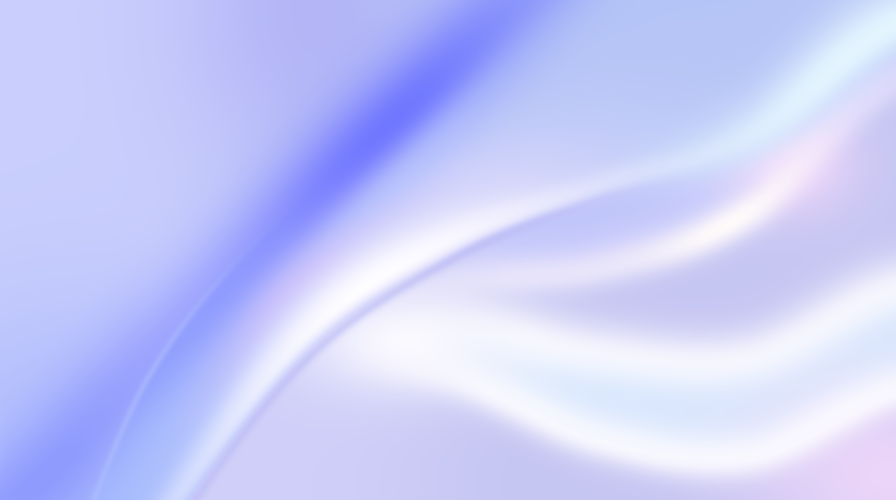
A WebGL 2 fragment shader for this background:

```glsl
#version 300 es
precision highp float;
// Soft silk folds in white, lilac and blue on a pale periwinkle ground.
// Each fold is a smooth height curve; its signed distance drives asymmetric
// glows and side masks, layered from the far ground to the near highlights.

uniform vec2 u_resolution;
out vec4 fragColor;

const int KNOTS = 7;
const float SPACING = 0.3;

const vec3 WHITE = vec3(0.995, 0.99, 1.0);
const vec3 LILAC = vec3(0.89, 0.87, 0.99);
const vec3 LAVENDER = vec3(0.775, 0.775, 0.95);
const vec3 PERIWINKLE = vec3(0.75, 0.77, 0.98);
const vec3 SKY = vec3(0.65, 0.74, 0.99);
const vec3 ICE = vec3(0.84, 0.90, 0.99);
const vec3 COBALT = vec3(0.40, 0.43, 1.0);
const vec3 PINK = vec3(0.96, 0.85, 0.98);

float bell(float x, float width) {
    return exp(-x * x / (width * width));
}

// Glow with separate widths above and below the curve
float fold(float d, float above, float below) {
    return bell(d, d > 0.0 ? above : below);
}

float spot(vec2 p, vec2 center, vec2 radius) {
    vec2 q = (p - center) / radius;
    return exp(-dot(q, q));
}

// Catmull-Rom curve through evenly spaced heights
float curve(float x, float h[KNOTS]) {
    float s = clamp(x / SPACING, 0.0, float(KNOTS) - 1.001);
    int i = int(s);
    float t = s - float(i);
    float a = h[max(i - 1, 0)], b = h[i];
    float c = h[i + 1], d = h[min(i + 2, KNOTS - 1)];
    return b + 0.5 * t * (c - a + t * (2.0 * a - 5.0 * b + 4.0 * c - d
        + t * (3.0 * (b - c) + d - a)));
}

// Approximate signed distance, positive above the curve
float across(vec2 p, float h[KNOTS]) {
    float e = 0.01;
    float slope = (curve(p.x + e, h) - curve(p.x - e, h)) / (2.0 * e);
    return (p.y - curve(p.x, h)) / sqrt(1.0 + slope * slope);
}

vec3 ground(vec2 p) {
    vec3 c = mix(vec3(0.79, 0.81, 0.99), vec3(0.71, 0.77, 0.965), smoothstep(0.3, 1.15, p.x));
    c = mix(c, vec3(0.68, 0.68, 0.96), 0.75 * spot(p, vec2(0.62, 0.98), vec2(0.26, 0.35)));
    return mix(c, vec3(0.62, 0.69, 0.99), 0.8 * spot(p, vec2(0.12, 0.0), vec2(0.3, 0.35)));
}

// Blue shadow with a translucent panel along its lower left
vec3 blueShadow(vec3 c, vec2 p) {
    float axis = across(p, float[KNOTS](-0.02, 0.274, 0.575, 0.85, 1.16, 1.5, 1.8));
    float rim = across(p, float[KNOTS](-0.395, 0.251, 0.605, 0.87, 1.16, 1.5, 1.8));
    float panel = smoothstep(0.015, -0.015, rim) * smoothstep(0.75, 0.4, p.x);
    c = mix(c, SKY, 0.75 * panel);
    float strength = 0.38 + 0.6 * bell(p.x - 0.76, 0.24);
    c = mix(c, COBALT, strength * fold(axis, 0.1, 0.085));
    c = mix(c, SKY, 0.6 * bell(axis + 0.085, 0.045) * bell(p.x - 0.82, 0.2));
    return mix(c, ICE, 0.22 * bell(rim, 0.007) * bell(p.x - 0.3, 0.16));
}

// Everything beneath the main ridge: three broad folds and their hollows
vec3 lowerFolds(vec2 p) {
    float upper = across(p, float[KNOTS](0.2, 0.3, 0.39, 0.44, 0.463, 0.577, 0.837));
    float middle = across(p, float[KNOTS](0.4, 0.38, 0.372, 0.356, 0.295, 0.286, 0.426));
    float lower = across(p, float[KNOTS](0.3, 0.3, 0.29, 0.244, 0.116, 0.084, 0.216));
    float opening = smoothstep(0.72, 1.08, p.x);

    vec3 c = mix(vec3(0.81, 0.81, 0.975), LAVENDER, smoothstep(0.6, 1.1, p.x));
    c = mix(c, PERIWINKLE, opening * smoothstep(-0.02, 0.05, upper));
    c = mix(c, ICE, opening * smoothstep(0.04, -0.04, middle) * smoothstep(-0.03, 0.03, lower));
    c = mix(c, PINK, 0.8 * spot(p, vec2(1.78, 0.05), vec2(0.28, 0.18)));

    c = mix(c, LILAC, 0.7 * opening * fold(upper, 0.06, 0.035));
    c = mix(c, PINK, 0.85 * spot(p, vec2(1.58, 0.67), vec2(0.13, 0.1)));
    float shine = 0.35 * bell(p.x - 1.15, 0.3) + 0.85 * bell(p.x - 1.47, 0.16);
    c = mix(c, vec3(1.0, 0.985, 0.98), shine * fold(upper, 0.035, 0.035));

    c = mix(c, WHITE, 0.8 * opening * fold(middle, 0.06, 0.055));
    c = mix(c, WHITE, 0.85 * smoothstep(0.65, 1.0, p.x) * fold(lower, 0.055, 0.04));
    return mix(c, WHITE, 0.9 * spot(p, vec2(0.81, 0.32), vec2(0.2, 0.105)));
}

void main() {
    vec2 p = gl_FragCoord.xy / u_resolution.y;
    float crest = across(p, float[KNOTS](-0.49, -0.07, 0.319, 0.519, 0.628, 0.728, 0.953));
    float crease = across(p, float[KNOTS](-0.60, -0.116, 0.279, 0.488, 0.609, 0.69, 0.895));

    // Ground and veil above the ridge
    vec3 c = blueShadow(ground(p), p);
    c = mix(c, LILAC, 0.85 * bell(p.x - 0.92, 0.36) * fold(crest, 0.16, 0.1));
    c = mix(c, vec3(0.84, 0.74, 0.98), 0.5 * bell(crest - 0.085, 0.04) * bell(p.x - 0.58, 0.15));

    // Hollows below the crease; the edge softens to the right
    float softness = mix(0.006, 0.04, smoothstep(0.7, 1.6, p.x));
    c = mix(c, lowerFolds(p), smoothstep(softness, -softness, crease));

    // Main highlight, crisp in the middle and icy at the far right
    float sheen = 0.3 + 0.7 * bell(p.x - 0.74, 0.3);
    float above = 0.03 + 0.035 * bell(p.x - 0.68, 0.25);
    c = mix(c, WHITE, sheen * fold(crest, above, 0.025));
    float farEnd = smoothstep(1.15, 1.7, p.x);
    c = mix(c, vec3(0.90, 0.97, 1.0), 0.9 * farEnd * fold(crest, 0.075, 0.06));

    // Thin dark line tucked under the ridge
    float line = bell(crease + 0.008, 0.011) * smoothstep(1.4, 1.0, p.x);
    c = mix(c, vec3(0.72, 0.72, 0.96), 0.6 * line);
    fragColor = vec4(c, 1.0);
}
```
